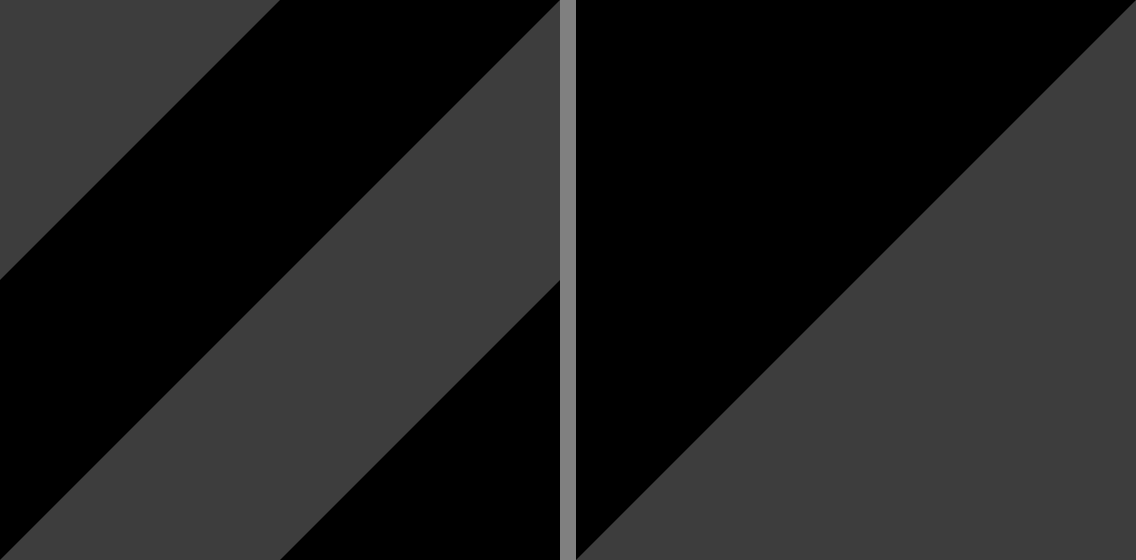
Left, the full canvas; right, a detail of the centre.
Write a WebGL 1 fragment shader that draws this pattern.

```glsl
precision highp float;
// Broad diagonal stripes, dark gray and black in equal widths, one period per tile.
uniform vec2 u_resolution;

// Signed distance along x to the edge of the gray band; positive inside.
float bandDistance(vec2 uv) {
  return 0.25 - abs(fract(uv.x - uv.y + 0.25) - 0.5);
}

void main() {
  vec2 uv = gl_FragCoord.xy / u_resolution;
  float pixel = 1.0 / min(u_resolution.x, u_resolution.y);

  // Blend over about one pixel to each side of the edge
  float band = smoothstep(-pixel, pixel, bandDistance(uv));
  vec3 color = mix(vec3(0.0), vec3(0.24), band);
  gl_FragColor = vec4(color, 1.0);
}
```
